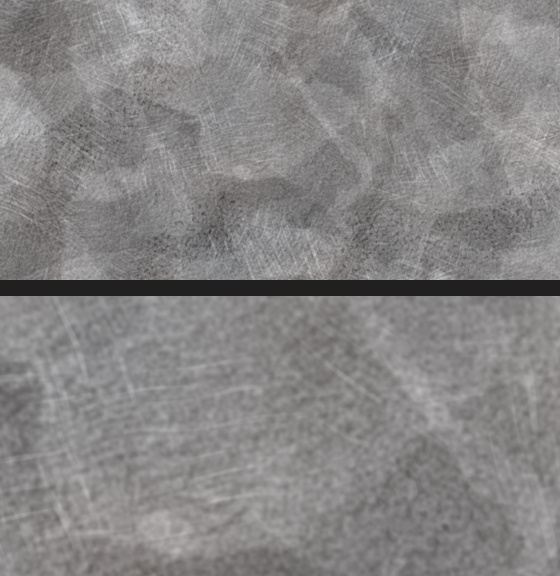
Top: the whole. Bottom: its middle third, enlarged.
This texture is drawn by a WebGL 2 fragment shader. Its source:

```glsl
#version 300 es
precision highp float;
// Weathered grey plaster wall with trowel smears, fine scratches and gritty grain.

#define BASE_TONE 0.556
#define CLOUD_GAIN 0.10
#define SMEAR_GAIN 0.075
#define SCRATCH_GAIN 0.075
#define GRAIN_GAIN 0.092
#define PIT_GAIN 0.10
#define ARC_GAIN 0.07
#define WARMTH 0.022
#define SCRATCH_LAYERS 8
#define SMEAR_LAYERS 4
#define ARC_COUNT 14

uniform vec2 u_resolution;
out vec4 fragColor;

vec2 hash22(vec2 p) {
    vec3 q = fract(p.xyx * vec3(0.1031, 0.1030, 0.0973));
    q += dot(q, q.yzx + 33.33);
    return fract((q.xx + q.yz) * q.zy);
}

float cornerSlope(vec2 cell, vec2 offset) {
    return dot(hash22(cell) * 2.0 - 1.0, offset);
}

float gradientNoise(vec2 p) {
    vec2 i = floor(p), f = p - i;
    vec2 u = f * f * f * (f * (f * 6.0 - 15.0) + 10.0);
    vec2 e = vec2(1.0, 0.0);
    float low = mix(cornerSlope(i, f), cornerSlope(i + e, f - e), u.x);
    float high = mix(cornerSlope(i + e.yx, f - e.yx), cornerSlope(i + 1.0, f - 1.0), u.x);
    return mix(low, high, u.y);
}

vec2 rotate(vec2 p, float angle) {
    float c = cos(angle), s = sin(angle);
    return vec2(c * p.x + s * p.y, c * p.y - s * p.x);
}

float fbm(vec2 p) {
    float sum = 0.0, gain = 1.0;
    for (int i = 0; i < 5; i++) {
        sum += gain * gradientNoise(p);
        p = rotate(p, 0.6) * 2.03 + 17.3;
        gain *= 0.55;
    }
    return sum;
}

// Patches with one crisp edge that fade away inward, dragged along the trowel.
float trowelSmears(vec2 p) {
    float sum = 0.0;
    for (int i = 0; i < SMEAR_LAYERS; i++) {
        float k = float(i);
        vec2 q = rotate(p, 0.15 + 0.8 * k) * vec2(1.7, 3.6) + 31.7 * k + 5.0;
        float n = gradientNoise(q) + 0.10 * fbm(p * 11.0 + k * 9.0);
        float patchTone = smoothstep(0.0, 0.045, n) * exp(-3.0 * max(n, 0.0));
        sum += (i % 2 == 0 ? 1.0 : -0.8) * patchTone;
    }
    return sum;
}

// Short, nearly straight hairs; each direction lives in its own soft region.
float scratches(vec2 p) {
    float sum = 0.0;
    for (int i = 0; i < SCRATCH_LAYERS; i++) {
        float k = float(i);
        float region = smoothstep(0.0, 0.3, gradientNoise(p * 3.1 + 13.7 * k + 3.0));
        vec2 q = rotate(p, 0.15 + 2.4 * k);
        q.y += 0.012 * sin(q.x * 5.0 + k) + 0.012 * gradientNoise(q * 9.0);
        float hair = gradientNoise(q * vec2(15.0, 115.0) + 41.0 * k);
        float ridge = smoothstep(0.12, 0.4, gradientNoise(q * vec2(7.0, 85.0) + 7.0 * k));
        sum += region * (hair + 0.8 * ridge - 0.08);
    }
    return sum;
}

// Lit minus shaded side of small bumps.
float reliefGrain(vec2 p) {
    vec2 towardLight = vec2(-0.0028, 0.0035);
    float bumps = gradientNoise(p * 72.0) - gradientNoise((p + towardLight) * 72.0);
    vec2 q = rotate(p, 0.7);
    return gradientNoise(q * 124.0) + 1.1 * bumps
         + 0.5 * gradientNoise(q * 58.0 + 9.0) + 0.4 * gradientNoise(q * 27.0 + 4.0);
}

// Thin broken arcs left by the trowel edge.
float trowelArcs(vec2 p, float pixel) {
    float sum = 0.0;
    float width = max(0.0018, 0.7 * pixel);
    for (int i = 0; i < ARC_COUNT; i++) {
        vec2 a = hash22(vec2(float(i) * 7.0 + 2.0, 11.0));
        vec2 b = hash22(vec2(float(i) * 5.0 + 3.0, 29.0));
        vec2 middle = a * vec2(2.0, 1.0);
        float radius = 0.5 + 1.4 * b.x;
        vec2 centre = middle + radius * rotate(vec2(0.0, 1.0), 6.283 * b.y);
        float line = 1.0 - smoothstep(0.3 * width, 1.6 * width, abs(distance(p, centre) - radius));
        float reach = 1.0 - smoothstep(0.05, 0.12 + 0.15 * a.x, distance(p, middle));
        float broken = smoothstep(-0.2, 0.2, gradientNoise(p * 24.0 + float(i)));
        sum += line * reach * broken * (b.x > 0.3 ? 1.0 : -1.0);
    }
    return sum;
}

void main() {
    float pixel = 1.0 / u_resolution.y;
    vec2 p = gl_FragCoord.xy * pixel;
    vec2 warped = p + 0.07 * vec2(gradientNoise(p * 4.0), gradientNoise(p * 4.0 + 50.0));

    // Broad shading
    float tone = BASE_TONE + CLOUD_GAIN * fbm(warped * 2.4 + 8.0);
    tone += SMEAR_GAIN * (trowelSmears(warped) - 0.12);
    tone += 0.03 * (smoothstep(0.0, 0.7, p.y) - 0.6);

    // Surface detail
    tone += GRAIN_GAIN * reliefGrain(p) + SCRATCH_GAIN * scratches(p);
    float roughZone = smoothstep(0.02, 0.3, gradientNoise(p * 2.8 + 71.0));
    tone -= PIT_GAIN * roughZone * smoothstep(0.05, 0.35, gradientNoise(p * vec2(82.0, 70.0) + 19.0));
    tone += ARC_GAIN * trowelArcs(p, pixel);

    // Brownish stains in the darker parts, cool grey in the lighter ones
    float stain = gradientNoise(warped * 3.1 + 23.0) + 1.2 * (BASE_TONE - tone);
    vec3 colour = vec3(tone) + vec3(0.005, -0.003, -0.002);
    colour += WARMTH * stain * vec3(0.9, -0.1, -0.8);
    fragColor = vec4(clamp(colour, 0.0, 1.0), 1.0);
}
```
